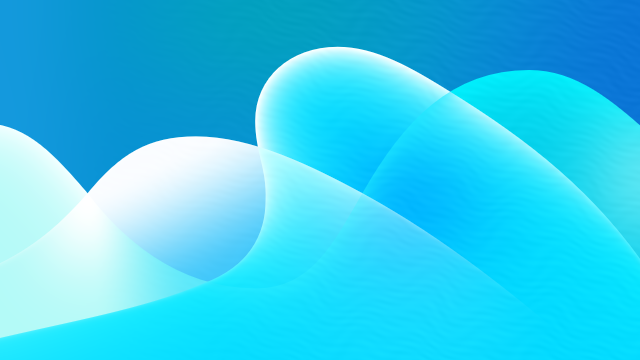
This background is drawn by a WebGL 1 fragment shader. Its source:

```glsl
precision highp float;
// Translucent overlapping waves in white and cyan under a blue-teal sky.
// Each wave is bounded by a chain of cubic Bezier curves; its signed depth
// gives the soft fill, the glowing rim and the veil where waves overlap.

uniform vec2 u_resolution;

const vec3 WHITE = vec3(1.0);
const vec3 CYAN = vec3(0.03, 0.92, 1.0);
const vec3 AZURE = vec3(0.0, 0.69, 1.0);
const vec3 MINT = vec3(0.70, 0.98, 0.97);

vec2 cubic(vec2 a, vec2 b, vec2 c, vec2 d, float t) {
  float s = 1.0 - t;
  return s * s * s * a + 3.0 * s * t * (s * b + t * c) + t * t * t * d;
}

// edge.x keeps the least distance, edge.y flips for each crossing above p.
void addCurve(vec2 p, vec2 a, vec2 b, vec2 c, vec2 d, inout vec2 edge) {
  vec2 start = a;
  for (int i = 1; i <= 16; i++) {
    vec2 end = cubic(a, b, c, d, float(i) / 16.0);
    vec2 v = end - start;
    vec2 w = p - start;
    float h = clamp(dot(w, v) / dot(v, v), 0.0, 1.0);
    edge.x = min(edge.x, length(w - h * v));
    bool spans = (start.x > p.x) != (end.x > p.x);
    if (spans && p.y < start.y + v.y * w.x / v.x) edge.y = -edge.y;
    start = end;
  }
}

// Depths are positive below a wave's crest and negative above it.
float backWave(vec2 p) {
  vec2 e = vec2(100.0, -1.0);
  vec2 cross1 = vec2(2.19, 4.17);
  vec2 trough = vec2(6.4, 1.79);
  vec2 cross2 = vec2(9.06, 4.17);
  vec2 crest = vec2(13.23, 7.25);
  addCurve(p, vec2(-0.3, 5.92), vec2(0.7, 5.85), vec2(1.35, 5.15), cross1, e);
  addCurve(p, cross1, vec2(3.0, 3.1), vec2(4.4, 1.79), trough, e);
  addCurve(p, trough, vec2(7.8, 1.79), vec2(8.35, 2.95), cross2, e);
  addCurve(p, cross2, vec2(10.1, 6.0), vec2(11.3, 7.25), crest, e);
  addCurve(p, crest, vec2(14.4, 7.25), vec2(15.3, 6.5), vec2(16.3, 5.6), e);
  return e.x * e.y;
}

float frontWave(vec2 p) {
  vec2 e = vec2(100.0, -1.0);
  vec2 rise = vec2(2.19, 4.17);
  vec2 crest = vec2(4.9, 5.59);
  vec2 fall = vec2(9.06, 4.17);
  addCurve(p, vec2(-0.3, 2.28), vec2(0.9, 2.8), vec2(1.6, 3.5), rise, e);
  addCurve(p, rise, vec2(3.0, 5.15), vec2(3.7, 5.59), crest, e);
  addCurve(p, crest, vec2(6.3, 5.59), vec2(7.8, 4.85), fall, e);
  addCurve(p, fall, vec2(11.2, 3.0), vec2(12.9, 1.6), vec2(14.9, -0.1), e);
  return e.x * e.y;
}

float curlWave(vec2 p) {
  vec2 e = vec2(100.0, -1.0);
  vec2 foot = vec2(5.1, 1.92);
  vec2 belly = vec2(6.64, 4.0);
  vec2 brow = vec2(6.38, 5.98);
  vec2 crest = vec2(8.44, 7.83);
  vec2 back = vec2(11.25, 6.71);
  addCurve(p, vec2(-0.3, 0.48), vec2(1.8, 0.98), vec2(3.6, 1.27), foot, e);
  addCurve(p, foot, vec2(6.2, 2.33), vec2(6.64, 3.1), belly, e);
  addCurve(p, belly, vec2(6.67, 4.8), vec2(6.38, 5.2), brow, e);
  addCurve(p, brow, vec2(6.38, 7.05), vec2(7.25, 7.83), crest, e);
  addCurve(p, crest, vec2(9.4, 7.83), vec2(10.3, 7.3), back, e);
  addCurve(p, back, vec2(13.2, 5.5), vec2(14.9, 4.2), vec2(16.3, 2.1), e);
  return e.x * e.y;
}

float blob(vec2 p, vec2 center, vec2 size) {
  vec2 q = (p - center) / size;
  return exp(-dot(q, q));
}

float glow(float depth, float width) { return exp(-max(depth, 0.0) / width); }

float ripples(vec2 p) {
  float bend = sin(p.x * 1.7 + sin(p.y * 2.3)) + 0.5 * sin(p.x * 4.1 - p.y);
  float fine = sin(p.y * 31.0 + p.x * 9.0 + bend * 3.0);
  return fine * sin(p.x * 2.9 - p.y * 5.0 + bend) + 0.5 * sin(p.y * 13.0 + bend * 4.0);
}

vec3 skyColor(vec2 p) {
  vec3 sky = mix(vec3(0.08, 0.60, 0.87), vec3(0.03, 0.57, 0.83), smoothstep(0.0, 3.5, p.x));
  sky = mix(sky, vec3(0.01, 0.63, 0.75), blob(p, vec2(6.8, 8.8), vec2(4.0, 2.6)));
  return mix(sky, vec3(0.04, 0.46, 0.84), smoothstep(10.0, 16.5, p.x + 0.4 * (8.0 - p.y)));
}

vec3 backColor(vec2 p, float depth) {
  vec3 left = mix(MINT, vec3(0.95, 1.0, 1.0), glow(depth, 0.8));
  vec3 right = mix(vec3(0.02, 0.79, 0.91), vec3(0.0, 0.94, 0.99), glow(depth, 1.2));
  right = mix(right, vec3(0.38, 0.90, 0.95), 0.9 * blob(p, vec2(16.2, 4.6), vec2(1.6, 1.9)));
  return mix(left, right, step(8.0, p.x));
}

vec3 frontColor(vec2 p, float backMask) {
  float fade = smoothstep(0.0, 3.4, dot(p - vec2(3.6, 4.8), vec2(0.45, -0.89)));
  vec3 veil = mix(vec3(0.98, 0.99, 1.0), vec3(0.25, 0.78, 0.98), fade);
  vec3 pale = mix(MINT, WHITE, blob(p, vec2(2.2, 4.0), vec2(1.4, 1.8)));
  pale = mix(pale, vec3(0.36, 0.91, 0.98), smoothstep(2.3, 5.0, p.x));
  return mix(veil, pale, backMask);
}

vec3 curlColor(vec2 p, float depth, float back, float backMask, float front, float frontMask) {
  vec3 body = mix(vec3(0.01, 0.85, 1.0), AZURE, blob(p, vec2(10.2, 4.1), vec2(2.3, 1.9)));
  float upper = smoothstep(1.5, 5.5, p.y);
  body = mix(body, CYAN, glow(depth, 1.3) * 0.9);
  float rim = upper * mix(1.0, 0.5, smoothstep(9.5, 14.5, p.x));
  body = mix(body, WHITE, rim * glow(depth, 0.5));
  body = mix(body, vec3(0.12, 0.91, 1.0), 0.65 * backMask * glow(back, 0.4));
  float veil = frontMask * glow(front, 1.5) * (1.0 - smoothstep(8.0, 14.0, p.x));
  return mix(body, vec3(0.76, 1.0, 1.0), veil * mix(0.8, 0.58, backMask));
}

void main() {
  vec2 p = gl_FragCoord.xy / u_resolution * vec2(16.0, 9.0);
  float pixel = 9.0 / u_resolution.y;
  float back = backWave(p);
  float front = frontWave(p);
  float curl = curlWave(p);
  vec3 mask = clamp(0.5 + vec3(back, front, curl) / pixel, 0.0, 1.0);

  // Layers from far to near, then thin lit crests and faint ripples.
  vec3 color = mix(skyColor(p), backColor(p, back), mask.x);
  color = mix(color, frontColor(p, mask.x), mask.y);
  color = mix(color, curlColor(p, curl, back, mask.x, front, mask.y), mask.z);
  color = mix(color, WHITE, 0.3 * mask.y * glow(front, 0.06) * (1.0 - smoothstep(9.0, 14.0, p.x)));
  color = mix(color, WHITE, 0.2 * mask.z * glow(curl, 0.06));
  color += 0.008 * ripples(p) * smoothstep(1.0, 10.0, p.x);
  gl_FragColor = vec4(clamp(color, 0.0, 1.0), 1.0);
}
```
